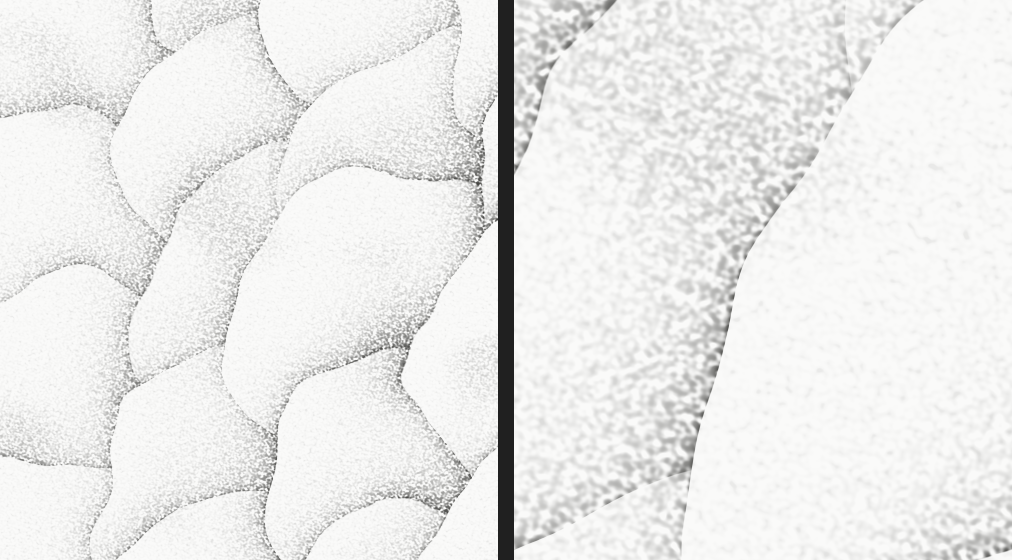
Left, the full canvas; right, a detail of the centre.
This texture is drawn by a Shadertoy shader. Its source:

```glsl
vec2 hash2(vec2 p) {
    p = vec2(dot(p, vec2(127.1, 311.7)), dot(p, vec2(269.5, 183.3)));
    return fract(sin(p) * 43758.5);
}

float gradientNoise(vec2 p) {
    vec2 i = floor(p), f = fract(p);
    vec2 u = f * f * f * (f * (f * 6.0 - 15.0) + 10.0);
    vec2 e = vec2(0.0, 1.0);
    float a = dot(hash2(i) * 2.0 - 1.0, f);
    float b = dot(hash2(i + e.yx) * 2.0 - 1.0, f - e.yx);
    float c = dot(hash2(i + e.xy) * 2.0 - 1.0, f - e.xy);
    float d = dot(hash2(i + e.yy) * 2.0 - 1.0, f - e.yy);
    return mix(mix(a, b, u.x), mix(c, d, u.x), u.y);
}

float ellipseDistance(vec2 p, vec2 radius) {
    float k = length(p / radius);
    return k * (k - 1.0) / max(length(p / (radius * radius)), 0.001);
}

// Pencil tone of overlapping boulders, painted from back to front
float boulderTone(vec2 p, float pixel) {
    vec2 lumps = vec2(gradientNoise(p * 4.5), gradientNoise(p * 4.5 + 31.0)) * 0.085
               + vec2(gradientNoise(p * 13.0 + 7.0), gradientNoise(p * 13.0 + 53.0)) * 0.016;
    float pressure = clamp(0.75 + 0.9 * gradientNoise(p * 5.0 + 17.0), 0.3, 1.1);
    float fold = 0.16 * smoothstep(0.08, 0.5, gradientNoise(p * vec2(4.0, 6.0) + 80.0));

    // Rows step toward the lower right, columns run up the diagonal
    vec2 q = p - vec2(0.445, 0.5) + lumps;
    q = vec2(dot(q, vec2(0.8, 0.6)), dot(q, vec2(0.6, -0.8)));

    float tone = 0.3;
    for (int row = -4; row <= 4; row++) {
        for (int col = -3; col <= 3; col++) {
            vec2 cell = vec2(col, row);
            vec2 jitter = hash2(cell + 11.0);
            vec2 shape = hash2(cell + 47.0);
            float stagger = 0.5 * mod(float(row + 8), 2.0);
            vec2 center = (cell + vec2(stagger, 0.0)) * vec2(0.41, 0.235)
                        + (jitter - 0.5) * vec2(0.14, 0.1);
            vec2 radius = vec2(0.27, 0.235) * mix(vec2(0.9), vec2(1.15), shape);
            float d = ellipseDistance(q - center, radius);

            // Shadow on whatever lies behind, with a thin contour
            float away = max(d, 0.0);
            float shadow = 0.4 * exp(-away / 0.012) + 0.42 * exp(-away / 0.042);
            shadow += 0.3 * exp(-away * away / 0.000006);
            shadow = min(shadow * pressure * mix(0.65, 1.1, shape.y), 0.95);
            tone += shadow * (1.0 - tone);

            float cover = smoothstep(pixel, -pixel, d);
            tone = mix(tone, 0.025 + fold, cover);
        }
    }
    return tone;
}

void mainImage(out vec4 fragColor, in vec2 fragCoord) {
    vec2 p = fragCoord / iResolution.y;
    float tone = boulderTone(p, 1.0 / iResolution.y);

    // Paper tooth breaks the graphite into specks
    vec2 tooth = mat2(0.95, 0.31, -0.31, 0.95) * p;
    float grain = 1.4 * gradientNoise(tooth * vec2(205.0, 235.0))
                + 0.8 * gradientNoise(tooth * vec2(95.0, 125.0) + 19.0);
    float ink = tone * smoothstep(-0.4, 0.65, grain + 0.25 * tone);
    ink += 0.06 * smoothstep(0.35, 0.9, grain);

    vec3 paper = vec3(0.982, 0.982, 0.978);
    vec3 graphite = vec3(0.27, 0.27, 0.26);
    fragColor = vec4(mix(paper, graphite, clamp(ink, 0.0, 1.0)), 1.0);
}
```
